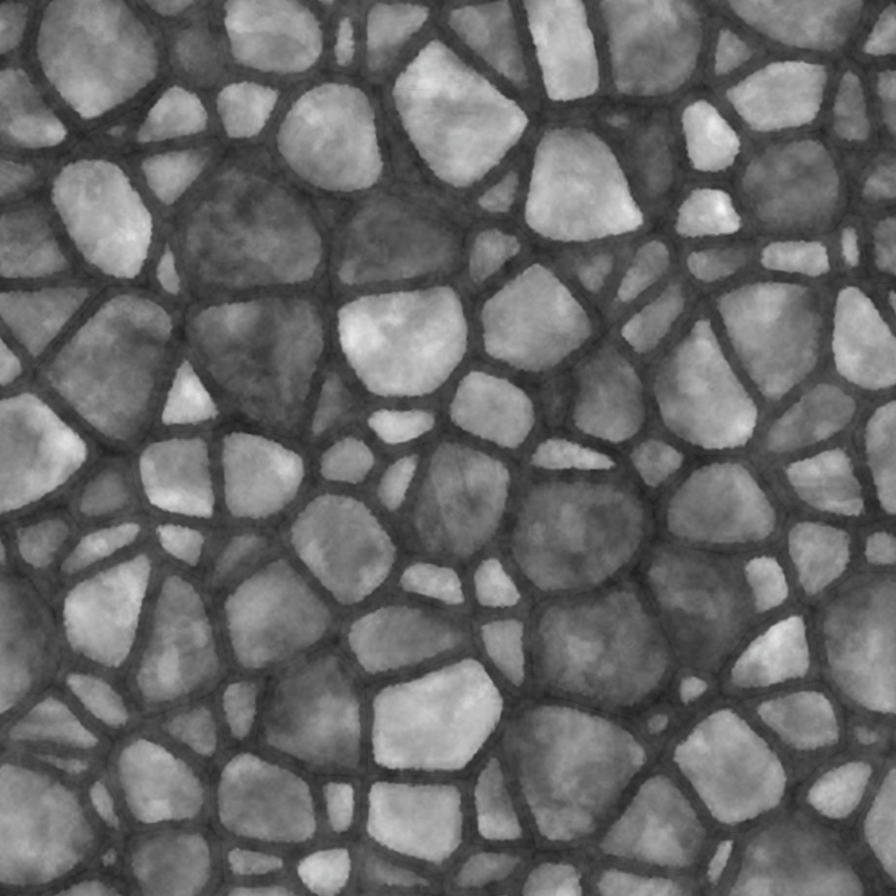
Reproduce this texture procedurally as a Shadertoy shader.

```glsl
// Seamless grey wall of irregular, rounded stones set in dark rough mortar.

const float CELLS = 12.0;          // stone sites per tile side
const float JITTER = 0.88;         // scatter of the sites inside their cells
const float MAX_WEIGHT = 1.2;      // growth of the largest stones
const float HALF_GAP = 0.0082;     // half width of the mortar joints
const float ROUNDING = 0.0055;     // softness of the stone corners
const float EDGE_SOFT = 0.0028;    // half width of the stone outline blur
const float STONE_DARK = 0.37;
const float STONE_LIGHT = 0.66;
const float MOTTLE = 0.50;         // contrast of the clouds inside a stone
const float GRAIN = 0.055;         // contrast of the fine speckle
const float MORTAR = 0.255;
const vec3 TINT = vec3(0.997, 1.002, 0.999);
const float FREE = 512.0;          // noise period for stone-local patterns

vec3 hash3(vec2 p) {
    vec3 q = fract(p.xyx * vec3(0.1031, 0.1030, 0.0973));
    q += dot(q, q.yxz + 33.33);
    return fract((q.xxy + q.yzz) * q.zyx);
}

// Value noise that wraps after a whole number of lattice steps
float noise(vec2 p, float period) {
    vec2 i = floor(p), f = fract(p);
    f = f * f * (3.0 - 2.0 * f);
    vec2 a = mod(i, period), b = mod(i + 1.0, period);
    return mix(mix(hash3(a).x, hash3(vec2(b.x, a.y)).x, f.x),
               mix(hash3(vec2(a.x, b.y)).x, hash3(b).x, f.x), f.y);
}

float fbm(vec2 p, float period) {
    float sum = 0.0, amp = 0.5;
    for (int i = 0; i < 5; i++) {
        sum += amp * noise(p, period);
        p = p * 2.0 + 17.0;
        period *= 2.0;
        amp *= 0.52;
    }
    return sum;
}

// Site of a cell: xy is its position in cell units, z its weight
vec3 site(vec2 cell) {
    vec3 h = hash3(mod(cell, CELLS) + 3.0);
    return vec3(cell + 0.5 + JITTER * (h.xy - 0.5), MAX_WEIGHT * h.z * h.z);
}

// Weighted Voronoi: rounded distance to the border, offset from site, stone id
float stoneField(vec2 uv, out vec2 local, out vec2 id) {
    vec2 p = uv * CELLS, home = floor(p), bestCell = home;
    vec3 best = vec3(0.0);
    float bestPower = 1e3;
    for (int y = -2; y <= 2; y++)
    for (int x = -2; x <= 2; x++) {
        vec2 cell = home + vec2(x, y);
        vec3 s = site(cell);
        float power = dot(p - s.xy, p - s.xy) - s.z;
        if (power < bestPower) {
            bestPower = power;
            best = s;
            bestCell = cell;
        }
    }
    float sum = 0.0;
    for (int y = -2; y <= 2; y++)
    for (int x = -2; x <= 2; x++) {
        vec2 cell = home + vec2(x, y);
        if (cell == bestCell) continue;
        vec3 s = site(cell);
        float power = dot(p - s.xy, p - s.xy) - s.z;
        float border = (power - bestPower) / (2.0 * length(s.xy - best.xy));
        sum += exp(-border / (CELLS * ROUNDING));
    }
    local = (p - best.xy) / CELLS;
    id = mod(bestCell, CELLS);
    return -ROUNDING * log(max(sum, 1e-20));
}

// Clouds, light falloff and occasional mineral bands of one stone
float stoneTone(vec2 local, vec2 id) {
    vec3 look = hash3(id + 41.0), bands = hash3(id + 83.0);
    vec2 seed = floor(look.xy * 200.0);
    float angle = 6.2832 * look.y;
    vec2 dir = vec2(cos(angle), sin(angle));
    vec2 bent = local + 0.03 * (fbm(local * 12.0 + seed, FREE) - 0.5);
    vec2 along = vec2(dot(bent, dir), dot(bent, vec2(-dir.y, dir.x)));

    float tone = mix(STONE_DARK, STONE_LIGHT, look.x);
    tone += MOTTLE * (fbm(bent * 19.0 + seed.yx, FREE) - 0.49);
    tone += 0.9 * dot(local, dir.yx);
    float bandDepth = mix(0.05, 0.20, smoothstep(0.65, 0.9, bands.x));
    tone += bandDepth * (fbm(along * vec2(9.0, 75.0) + seed, FREE) - 0.49);
    // Pale worn patches
    float worn = fbm(local * 26.0 + seed + 60.0, FREE);
    return tone + 0.10 * smoothstep(0.52, 0.72, worn);
}

void mainImage(out vec4 fragColor, in vec2 fragCoord) {
    vec2 uv = fragCoord / iResolution.xy;

    // Bend and roughen the outlines
    vec2 bend = vec2(noise(uv * 14.0, 14.0), noise(uv * 14.0 + 5.5, 14.0)) - 0.5;
    vec2 rough = vec2(noise(uv * 70.0, 70.0), noise(uv * 70.0 + 9.5, 70.0)) - 0.5;
    float speckle = noise(uv * 230.0, 230.0) - 0.5;
    vec2 local, id;
    float border = stoneField(uv + 0.012 * bend + 0.0025 * rough, local, id);
    float gap = HALF_GAP * mix(0.8, 1.25, hash3(id + 29.0).y);
    float inside = border - gap + 0.0022 * speckle;

    // Mortar: uneven, darker in the wide junctions
    float clouds = fbm(uv * 7.0, 7.0) - 0.49;
    float grit = fbm(uv * 60.0, 60.0) - 0.49;
    float mortar = MORTAR + 0.16 * clouds + 0.13 * grit;
    mortar -= 0.07 * smoothstep(0.005, 0.016, -inside);

    // Stones: slightly darker towards the rim
    float stone = stoneTone(local, id) + 0.15 * clouds;
    stone *= mix(0.84, 1.0, smoothstep(0.0, 0.012, inside));
    stone = max(stone, 0.24);

    float tone = mix(mortar, stone, smoothstep(-EDGE_SOFT, EDGE_SOFT, inside));
    tone += GRAIN * (0.6 * speckle + 0.8 * grit);
    fragColor = vec4(clamp(tone, 0.0, 1.0) * TINT, 1.0);
}
```
